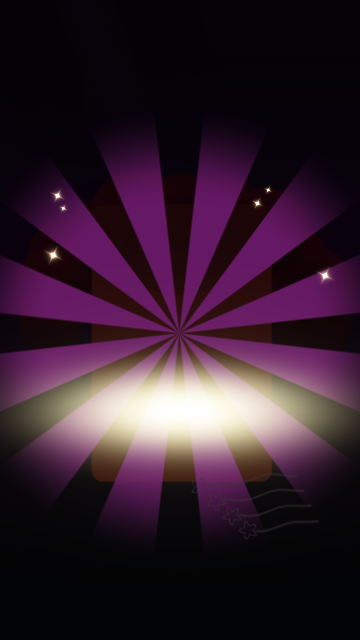
A Shadertoy shader for this background:

```glsl
#define RAY_COUNT 12.0
#define RAY_GAP 0.113
#define RAY_CENTER vec2(0.498, 0.852)
#define RAY_COLOR vec3(0.395, 0.095, 0.39)
#define GLOW_CENTER vec2(0.512, 0.637)
#define GLOW_SIZE vec2(0.33, 0.106)
#define GLOW_COLOR vec3(0.98, 0.93, 0.61)
#define PANEL_COLOR vec3(0.155, 0.035, 0.038)
#define PUFF_COLOR vec3(0.11, 0.008, 0.025)
#define SPARK_COLOR vec3(1.0, 0.80, 0.55)

const float TAU = 6.2831853;

float fill(float dist, float soft) {
    return 1.0 - smoothstep(-soft, soft, dist);
}

float roundedBox(vec2 p, vec2 halfSize, float radius) {
    vec2 q = abs(p) - halfSize + radius;
    return length(max(q, 0.0)) + min(max(q.x, q.y), 0.0) - radius;
}

vec3 screenBlend(vec3 base, vec3 light) {
    return 1.0 - (1.0 - base) * (1.0 - clamp(light, 0.0, 1.0));
}

// Night gradient with faint slanted streaks
vec3 backdrop(vec2 p) {
    vec3 col = mix(vec3(0.012, 0.015, 0.027), vec3(0.035, 0.005, 0.045), smoothstep(0.1, 0.9, p.y));
    col = mix(col, vec3(0.018, 0.010, 0.028), smoothstep(1.1, 1.7, p.y));
    float streak = sin(p.x * 15.0 + p.y * 6.0) + 0.5 * sin(p.x * 31.0 + p.y * 11.0);
    return col + vec3(0.006, 0.004, 0.010) * streak * smoothstep(0.7, 0.0, p.x) * smoothstep(1.2, 1.6, p.y);
}

// Overlapping puffs along an arch
vec3 addPuffs(vec3 col, vec2 p, float px) {
    for (int i = 0; i < 11; i++) {
        float k = float(i);
        float a = mix(-0.15, 0.5 * TAU + 0.15, k / 10.0);
        vec2 center = vec2(0.505, 0.92) + vec2(0.37, 0.28) * vec2(cos(a), sin(a));
        float radius = 0.105 + 0.02 * sin(k * 2.4);
        float d = length(p - center);
        vec3 shade = PUFF_COLOR * mix(0.45, 1.0, smoothstep(-0.1, 0.12, p.y - center.y));
        col = mix(col, shade, 0.7 * fill(d - radius, 2.0 * px));
    }
    return col;
}

// Upright panel with a darker curve hanging from its top
vec3 addPanel(vec3 col, vec2 p, float px) {
    float body = fill(roundedBox(p - vec2(0.505, 0.825), vec2(0.25, 0.385), 0.03), px);
    vec3 tone = mix(vec3(0.19, 0.06, 0.035), PANEL_COLOR, smoothstep(0.42, 0.62, p.y));
    tone *= 1.0 - 0.22 * fill(length(p - vec2(0.5, 1.22)) - 0.26, 2.0 * px);
    return mix(col, tone, body * mix(1.0, 0.65, smoothstep(0.95, 1.2, p.y)));
}

vec3 addRays(vec3 col, vec2 p, float px) {
    vec2 q = p - RAY_CENTER;
    float r = length(q);
    float stepAngle = TAU / RAY_COUNT;
    float a = abs(mod(atan(q.y, q.x) + 0.5 * stepAngle, stepAngle) - 0.5 * stepAngle);
    float ray = 1.0 - fill((a - RAY_GAP) * r, 1.2 * px);
    float fade = smoothstep(0.64, 0.36, r);
    return mix(col, RAY_COLOR, ray * fade);
}

vec3 addGlow(vec3 col, vec2 p) {
    vec2 q = p - GLOW_CENTER;
    float e = length(q / GLOW_SIZE);
    float halo = exp(-dot(q / vec2(0.48, 0.25), q / vec2(0.48, 0.25)));
    col = screenBlend(col, vec3(0.075, 0.07, 0.035) * halo);
    col = screenBlend(col, GLOW_COLOR * exp(-0.7 * pow(e, 2.6)));
    return screenBlend(col, vec3(exp(-1.8 * e * e)));
}

// Fan of wavy prongs, each rooted in a petalled ring
vec3 addComb(vec3 col, vec2 p, float px) {
    for (int i = 0; i < 4; i++) {
        float k = float(i);
        vec2 q = p - vec2(0.555 + 0.045 * k, 0.425 - 0.04 * k);
        float curve = 0.035 * smoothstep(0.0, 0.25, q.x) + 0.005 * sin(q.x * 42.0 + k);
        float span = smoothstep(0.0, 0.03, q.x) * fill(q.x - 0.27 + 0.025 * k, px);
        float prong = fill(abs(q.y - curve) - 0.0025, 1.5 * px) * span;
        float petal = 0.018 + 0.006 * cos(5.0 * atan(q.y, q.x) + k);
        float ring = fill(abs(length(q) - petal) - 0.002, 1.5 * px);
        col = mix(col, vec3(0.23, 0.20, 0.21), 0.6 * max(prong, ring));
    }
    return col;
}

// Four-pointed stars: x, y, size
vec3 addSparks(vec3 col, vec2 p) {
    vec3 sparks[6] = vec3[6](
        vec3(0.160, 1.234, 0.024), vec3(0.176, 1.199, 0.015), vec3(0.148, 1.069, 0.032),
        vec3(0.715, 1.213, 0.020), vec3(0.745, 1.250, 0.014), vec3(0.903, 1.012, 0.030));
    for (int i = 0; i < 6; i++) {
        vec2 q = (p - sparks[i].xy) / sparks[i].z;
        q = mat2(0.9, 0.436, -0.436, 0.9) * q;
        float d = length(q);
        float arms = exp(-14.0 * min(abs(q.x), abs(q.y))) * smoothstep(1.1, 0.0, d);
        float core = exp(-18.0 * d * d);
        col = screenBlend(col, SPARK_COLOR * (0.8 * arms + 0.35 * exp(-4.0 * d * d)) + core);
    }
    return col;
}

void mainImage(out vec4 fragColor, in vec2 fragCoord) {
    vec2 p = fragCoord / iResolution.x;
    float px = 1.0 / iResolution.x;
    vec3 col = backdrop(p);
    col = addPuffs(col, p, px);
    col = addPanel(col, p, px);
    col = addRays(col, p, px);
    col = addGlow(col, p);
    col = addComb(col, p, px);
    col = addSparks(col, p);
    fragColor = vec4(col, 1.0);
}
```
